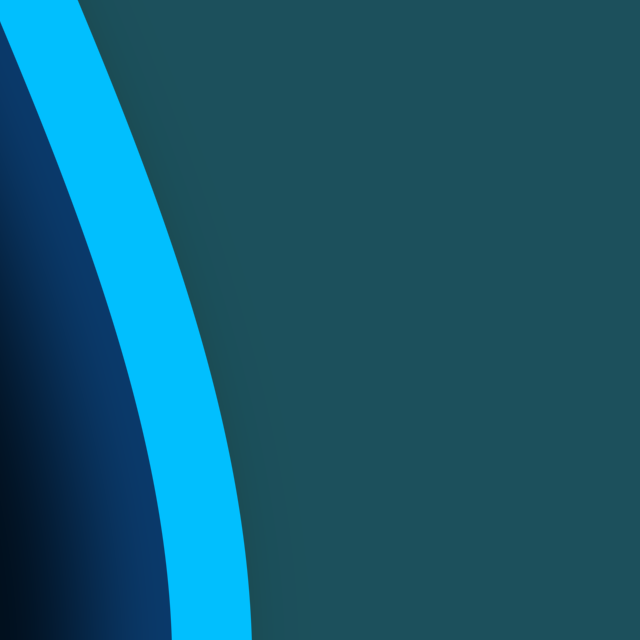
Give the GLSL for this background, as a WebGL 2 fragment shader.

```glsl
#version 300 es
precision highp float;

#define BAND_FOOT_X 0.3935
#define BAND_WIDTH 0.125
#define BAND_BEND vec3(0.0308, 0.3369, -0.0956)
#define FADE_DEPTH 0.28
#define SHADOW_REACH 0.028
#define SHADOW_STRENGTH 0.09
#define EDGE_SOFTNESS 0.0013

uniform vec2 u_resolution;
out vec4 fragColor;

const vec3 TEAL = vec3(0.108, 0.313, 0.360);
const vec3 CYAN = vec3(0.002, 0.750, 0.998);
const vec3 BLUE = vec3(0.040, 0.225, 0.415);
const vec3 NIGHT = vec3(0.004, 0.060, 0.115);

// Signed distance to the outer curve of the band, positive on the right
float curveDistance(vec2 p) {
    vec3 powers = vec3(p.y, p.y * p.y, p.y * p.y * p.y);
    float edgeX = BAND_FOOT_X - dot(BAND_BEND, powers);
    float slope = dot(BAND_BEND, vec3(1.0, 2.0 * p.y, 3.0 * p.y * p.y));
    return (p.x - edgeX) * inversesqrt(1.0 + slope * slope);
}

void main() {
    float side = min(u_resolution.x, u_resolution.y);
    vec2 p = gl_FragCoord.xy / side;
    float soft = max(EDGE_SOFTNESS, 0.7 / side);

    float outer = curveDistance(p);
    float inner = outer + BAND_WIDTH;

    // Flat field with a faint shadow beside the band
    float shadow = exp(-max(outer, 0.0) / SHADOW_REACH);
    vec3 field = TEAL * (1.0 - SHADOW_STRENGTH * shadow * vec3(0.1, 0.6, 1.0));

    // Blue interior darkening away from the band
    vec3 interior = mix(BLUE, NIGHT, smoothstep(0.0, FADE_DEPTH, -inner));

    // Layers from left to right
    vec3 color = mix(interior, CYAN, smoothstep(-soft, soft, inner));
    color = mix(color, field, smoothstep(-soft, soft, outer));
    fragColor = vec4(color, 1.0);
}
```
